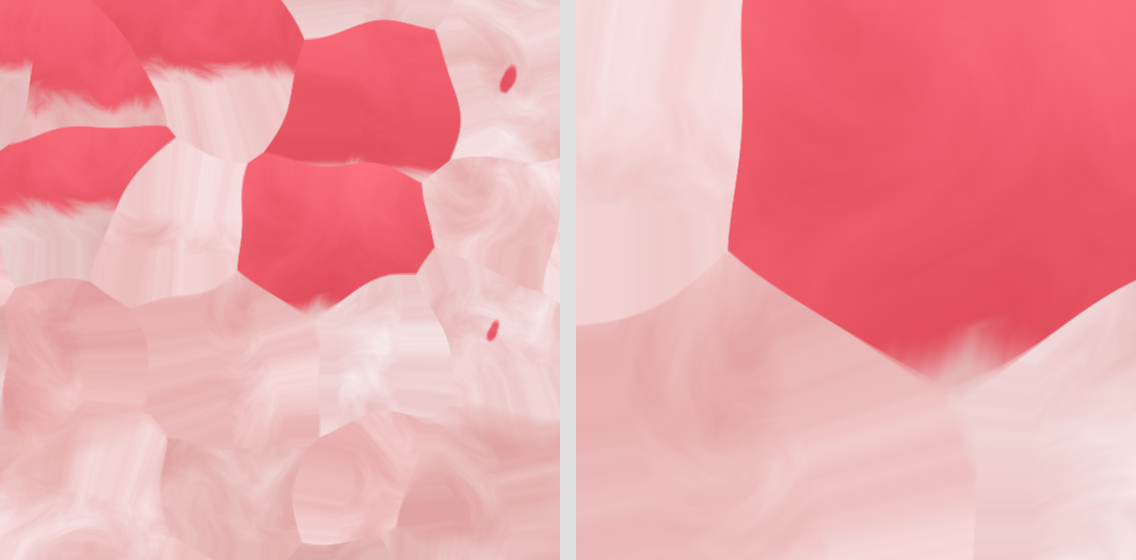
Left, the full canvas; right, a detail of the centre.
Give the GLSL for this texture, as a Shadertoy shader.

```glsl
// Curved cells of smeared paint: pink petals with a few red ones at upper left.
// Weighted cellular noise gives the cells; each holds cloudy layered sines that
// are clamped along one axis, so that the clouds stretch out into streaks.

#define CELLS 4.0
#define JITTER 0.62
#define CELL_BEND 0.09
#define CLOUD_SCALE 5.0
#define CLOUD_CONTRAST 1.25
#define RED_FADE 0.09
#define HAZE 0.35
#define PALE vec3(0.95, 0.85, 0.85)
#define ROSE vec3(0.92, 0.75, 0.75)
#define DEEP vec3(0.89, 0.67, 0.67)
#define RED_LIGHT vec3(0.98, 0.42, 0.48)
#define RED_DARK vec3(0.88, 0.30, 0.35)

float hash(vec2 cell, float seed) {
    return fract(sin(dot(cell, vec2(127.1, 311.7)) + seed * 74.7) * 43758.5);
}

mat2 turn(float angle) {
    float c = cos(angle), s = sin(angle);
    return mat2(c, s, -s, c);
}

// Wispy clouds from warped, turned sine layers, centred on 0.5
float clouds(vec2 p) {
    float sum = 0.0, amp = 1.0;
    mat2 nextLayer = turn(0.9) * 1.8;
    for (int i = 0; i < 6; i++) {
        p += 0.6 * sin(p.yx + vec2(1.7, 4.1));
        sum += amp * sin(p.x) * cos(p.y);
        p = nextLayer * p;
        amp *= 0.62;
    }
    return 0.5 + 0.25 * sum;
}

vec2 seedPoint(vec2 cell) {
    return cell + 0.5 + JITTER * (vec2(hash(cell, 1.0), hash(cell, 2.0)) - 0.5);
}

vec3 pinkRamp(float tone) {
    tone = clamp(tone, -0.2, 1.3);
    return tone < 0.5 ? mix(DEEP, ROSE, tone * 2.0) : mix(ROSE, PALE, tone * 2.0 - 1.0);
}

// Red cells fill the upper left, leaving one pink gap in the lower row
bool isRed(vec2 cell) {
    bool topRow = cell.y == 3.0;
    bool lowerRow = cell.y == 2.0 && mod(cell.x, 2.0) == 0.0;
    return cell.x < 2.5 && (topRow || lowerRow);
}

vec3 paintCell(vec2 p, vec2 cell) {
    vec2 q = p - seedPoint(cell);

    // Smear: x runs along the streaks, y across them with a slight fan
    float angle = 1.5708 * step(0.5, hash(cell, 3.0)) + 0.6 * (hash(cell, 4.0) - 0.5);
    vec2 smear = turn(-angle) * q;
    float window = mix(0.12, 0.38, hash(cell, 5.0));
    float core = clamp(smear.x, -window, window);
    smear.y /= 1.0 + 0.35 * abs(smear.x - core);
    smear.x = core;
    float cloud = clouds(smear * CLOUD_SCALE + 40.0 * hash(cell, 6.0)) - 0.5;

    // Pink base with a tone and tint of its own
    float tone = mix(0.15, 0.9, hash(cell, 7.0)) + CLOUD_CONTRAST * cloud;
    vec3 color = pinkRamp(tone);
    color += vec3(-0.018, 0.012, 0.01) * (2.0 * hash(cell, 8.0) - 1.0);

    // Red part, lighter at its top and fading out at its foot
    float redLight = clamp(0.45 + 0.8 * q.y + 0.6 * cloud, -0.1, 1.15);
    vec3 red = mix(RED_DARK, RED_LIGHT, redLight);
    float redAmount = 0.0;
    if (isRed(cell)) {
        float foot = -0.1 - 0.18 * max(cell.x, 0.0);
        redAmount = smoothstep(-RED_FADE, RED_FADE, q.y - foot + 0.3 * cloud);
    } else if (cell.x == 3.0 && mod(cell.y, 2.0) == 1.0) {
        // Small slanted fleck
        vec2 fleck = vec2(q.x - 0.35 * q.y, q.y) / vec2(0.045, 0.1);
        redAmount = 1.0 - smoothstep(0.5, 1.1, length(fleck) + cloud);
    }
    return mix(color, red, redAmount);
}

void mainImage(out vec4 fragColor, in vec2 fragCoord) {
    vec2 p = fragCoord / iResolution.xy * CELLS;

    // Bend the borders
    vec2 bent = p + CELL_BEND * sin(p.yx * 3.1 + vec2(0.6, 2.3));
    bent += 0.25 * CELL_BEND * sin(p.yx * 8.3 + vec2(4.0, 1.1));

    // Nearest and second nearest cell; unequal weights make arcs
    vec2 home = floor(bent), nearest = home, second = home;
    float d1 = 9.0, d2 = 9.0;
    for (int y = -2; y <= 2; y++) {
        for (int x = -2; x <= 2; x++) {
            vec2 cell = home + vec2(x, y);
            float d = length(bent - seedPoint(cell)) * mix(0.86, 1.14, hash(cell, 9.0));
            if (d < d1) {
                d2 = d1; second = nearest;
                d1 = d; nearest = cell;
            } else if (d < d2) {
                d2 = d; second = cell;
            }
        }
    }

    // Crisp borders, dissolving into haze in parts of the lower half
    float hazy = smoothstep(0.1, 0.8, sin(p.x * 2.1 + 0.4) * cos(p.y * 1.7 - 0.8));
    hazy *= 1.0 - smoothstep(1.2, 1.9, p.y);
    float edge = 2.0 * CELLS / iResolution.y + HAZE * hazy;
    float share = 0.5 + 0.5 * smoothstep(0.0, edge, d2 - d1);
    vec3 color = mix(paintCell(p, second), paintCell(p, nearest), share);
    fragColor = vec4(clamp(color, 0.0, 1.0), 1.0);
}
```
